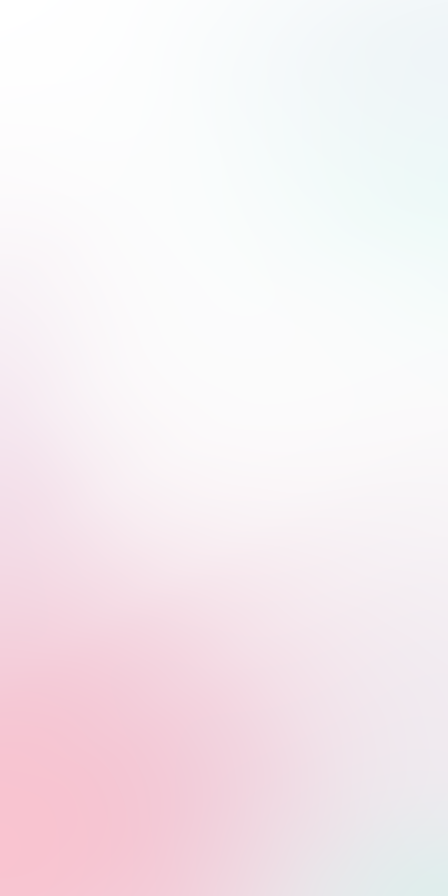
A WebGL 2 fragment shader for this background:

```glsl
#version 300 es
precision highp float;
// Soft pastel backdrop: a pearl ground tinted by broad elliptical glows,
// rose and coral low on the left, mint and mist on the upper right.
// Each glow is a Gaussian mix; layered sines feather the falloff slightly.

uniform vec2 u_resolution;
out vec4 fragColor;

// Colours
const vec3 PEARL = vec3(0.988, 0.990, 0.990);
const vec3 WHITE = vec3(1.0);
const vec3 MINT  = vec3(0.920, 0.978, 0.970);
const vec3 MIST  = vec3(0.932, 0.955, 0.968);
const vec3 LILAC = vec3(0.950, 0.885, 0.930);
const vec3 ROSE  = vec3(0.935, 0.780, 0.840);
const vec3 CORAL = vec3(0.982, 0.765, 0.810);
const vec3 HAZE  = vec3(0.930, 0.918, 0.940);
const vec3 AQUA  = vec3(0.865, 0.932, 0.925);

// Feathering
const float FEATHER_SIZE = 0.004;
const float FEATHER_FREQUENCY = 13.0;
const int FEATHER_LAYERS = 3;

// Tints the ground with an elliptical Gaussian glow.
vec3 glow(vec3 ground, vec3 tint, vec2 p, vec2 center, vec2 radius, float strength) {
    vec2 d = (p - center) / radius;
    return mix(ground, tint, strength * exp(-dot(d, d)));
}

// Small wavering offset from layered sines.
vec2 feather(vec2 p) {
    vec2 offset = vec2(0.0);
    float frequency = FEATHER_FREQUENCY;
    float size = FEATHER_SIZE;
    for (int i = 0; i < FEATHER_LAYERS; i++) {
        vec2 phase = frequency * vec2(p.y * 1.7 + p.x, p.y * 2.0 - p.x * 0.6);
        offset += size * sin(phase + float(i) * 1.9);
        frequency *= 1.9;
        size *= 0.55;
    }
    return offset;
}

void main() {
    vec2 p = gl_FragCoord.xy / u_resolution;
    p += feather(p);

    // Cool upper half
    vec3 color = PEARL;
    color = glow(color, WHITE, p, vec2(0.0, 1.0), vec2(0.60, 0.20), 1.0);
    color = glow(color, MINT, p, vec2(1.05, 0.80), vec2(0.45, 0.16), 0.9);
    color = glow(color, MIST, p, vec2(1.05, 0.94), vec2(0.50, 0.12), 0.8);

    // Warm lower half
    color = glow(color, LILAC, p, vec2(0.0, 0.46), vec2(0.24, 0.24), 0.8);
    color = glow(color, ROSE, p, vec2(0.10, 0.10), vec2(0.90, 0.30), 1.0);
    color = glow(color, CORAL, p, vec2(0.0, 0.06), vec2(0.40, 0.20), 0.85);

    // Cool lower right corner and bright middle
    color = glow(color, HAZE, p, vec2(1.0, 0.20), vec2(0.35, 0.25), 0.6);
    color = glow(color, AQUA, p, vec2(1.0, -0.02), vec2(0.36, 0.12), 0.9);
    color = glow(color, PEARL, p, vec2(0.55, 0.58), vec2(0.42, 0.16), 0.6);

    fragColor = vec4(color, 1.0);
}
```
